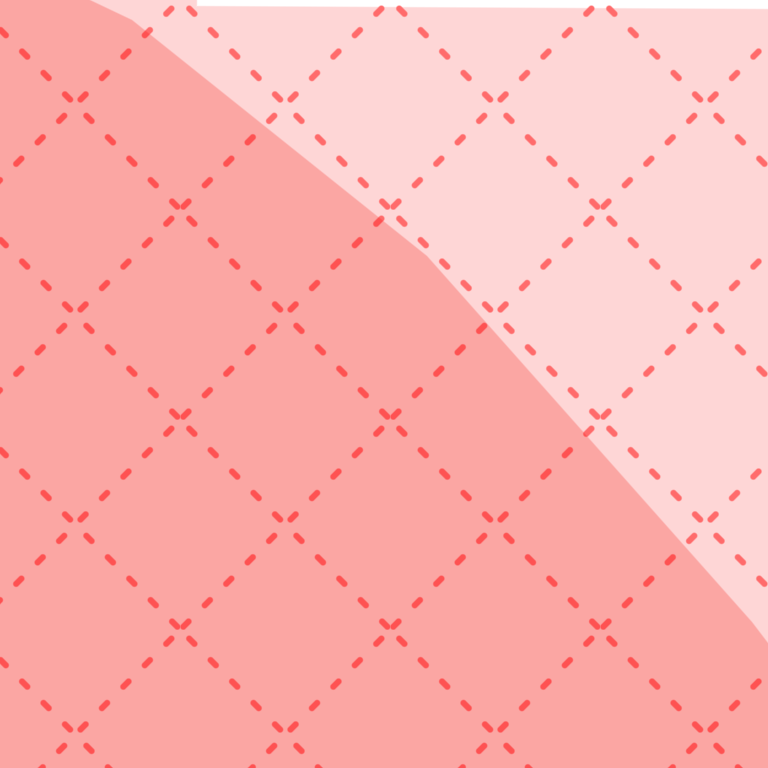
Write a WebGL 1 fragment shader that draws this pattern.

```glsl
precision highp float;
// Diagonal lattice of rounded dashes over a coral field, a pale corner and a white top strip.
// Mirror folding reduces the lattice to one line of capsules; the field is a convex
// region bounded by a few straight edges.

uniform vec2 u_resolution;

// Signed distance to the line a-b, positive below it (y points down).
float belowLine(vec2 p, vec2 a, vec2 b) {
  vec2 d = normalize(b - a);
  return dot(p - a, vec2(-d.y, d.x));
}

// Signed distance to the dashes, in tile units.
float dashDistance(vec2 p) {
  vec2 q = fract(p - vec2(0.3586, 0.4986) + 0.5) - 0.5;
  float side = q.y < 0.0 ? -1.0 : 1.0;
  q = abs(q);

  // Ten dashes per tile, with a shorter gap where the run restarts.
  float spacing = 0.10205;
  float run = fract(side * 0.5 * (q.x + q.y) - 0.5548 + 0.5 * spacing);
  float index = min(floor(run / spacing), 9.0);
  float along = (run - (index + 0.5) * spacing) * sqrt(2.0);
  float across = (q.x - q.y) / sqrt(2.0);
  return length(vec2(max(abs(along) - 0.0176, 0.0), across)) - 0.0143;
}

// Antialiased coverage where the distance is negative.
float coverage(float distance, float blur) {
  return 1.0 - smoothstep(-blur, blur, distance);
}

void main() {
  vec2 p = gl_FragCoord.xy / u_resolution;
  p.y = 1.0 - p.y;
  float blur = 1.0 / min(u_resolution.x, u_resolution.y);

  // Coral field: below every segment of the bent edge.
  vec2 bendA = vec2(0.1719, 0.0260);
  vec2 bendB = vec2(0.5560, 0.3333);
  vec2 bendC = vec2(0.9792, 0.8099);
  float inside = belowLine(p, vec2(0.1172, 0.0), bendA);
  inside = min(inside, belowLine(p, bendA, bendB));
  inside = min(inside, belowLine(p, bendB, bendC));
  inside = min(inside, belowLine(p, bendC, vec2(1.0, 0.8372)));
  float field = coverage(-inside, blur);

  vec3 color = mix(vec3(0.995, 0.84, 0.84), vec3(0.985, 0.65, 0.64), field);

  // White strip along the top, slightly tilted.
  float stripEdge = 0.0078 + 0.0053 * (p.x - 0.2565);
  float strip = max(p.y - stripEdge, 0.2565 - p.x);
  color = mix(color, vec3(1.0), coverage(strip, blur));

  // Dashes, lighter on the pale corner.
  float tiles = 3.657;
  float dash = coverage(dashDistance(p * tiles) / tiles, blur);
  vec3 dashColor = mix(vec3(1.0, 0.42, 0.42), vec3(0.995, 0.32, 0.32), field);
  color = mix(color, dashColor, dash);

  gl_FragColor = vec4(color, 1.0);
}
```
